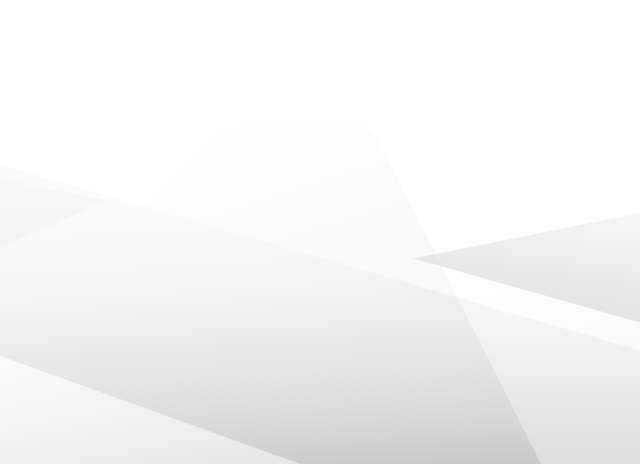
This background is drawn by a WebGL 2 fragment shader. Its source:

```glsl
#version 300 es
precision highp float;
// Pale overlapping paper-like planes with soft grey gradients on white.
uniform vec2 u_resolution;
out vec4 fragColor;

// Smooth coverage of the half plane to the left of the line from a to b.
float leftOf(vec2 p, vec2 a, vec2 b) {
    vec2 along = b - a, offset = p - a;
    float side = along.x * offset.y - along.y * offset.x;
    return clamp(side / fwidth(side) + 0.5, 0.0, 1.0);
}

void main() {
    vec2 p = gl_FragCoord.xy / u_resolution;
    float depth = 1.0 - p.y;

    // Shared edges of the large planes
    float belowSlope = leftOf(p, vec2(1.0, 0.245), vec2(0.0, 0.645));
    float westOfFold = leftOf(p, vec2(0.846, 0.0), vec2(0.592, 0.695));
    float aboveCorner = leftOf(p, vec2(0.0, 0.233), vec2(0.469, 0.0));

    // White ground, dimming slightly in the strip at the right
    float shade = 1.0 - 0.022 * smoothstep(0.55, 0.78, depth) * smoothstep(0.65, 1.0, p.x);

    // Faint upright plane whose tone grows diagonally out of the white
    float bloom = clamp((depth - 0.25 + 0.45 * (p.x - 0.33)) / 0.48, 0.0, 1.0);
    shade = mix(shade, 0.996 - 0.021 * bloom, westOfFold * smoothstep(0.735, 0.715, p.y)
          * smoothstep(0.0, 0.06, p.x - 0.22 - 0.656 * (p.y - 0.57)));

    // Pale sliver under the top of the slope at the left
    float rightPlane = 0.972 - 0.1 * smoothstep(0.6, 1.05, depth);
    shade = mix(shade, rightPlane, belowSlope * (1.0 - westOfFold));

    // Broad central plane, darkest toward the lower right
    float fall = max(depth - 0.4 + 0.08 * (p.x - 0.45), 0.0) / 0.6;
    float centre = 0.982 - 0.03 * fall - 0.148 * fall * fall;
    shade = mix(shade, centre, belowSlope * westOfFold);

    // Lower left corner plane
    float corner = 0.992 - 0.24 * max(depth - 0.76, 0.0) - 0.06 * p.x;
    shade = mix(shade, corner, 1.0 - aboveCorner);

    // Small wedge at the left border
    float wedge = leftOf(p, vec2(0.167, 0.568), vec2(0.0, 0.615))
                * leftOf(p, vec2(0.0, 0.466), vec2(0.167, 0.568));
    shade = mix(shade, 0.967 - 0.08 * (depth - 0.4), wedge);

    // Pointed wedge at the right border
    vec2 tip = vec2(0.646, 0.443);
    float blade = leftOf(p, vec2(1.0, 0.541), tip) * leftOf(p, tip, vec2(1.0, 0.305));
    float bladeShade = 0.915 + 0.06 * (p.x - tip.x) - 0.32 * (depth - 0.557);
    shade = mix(shade, bladeShade - 0.012 * westOfFold, blade);

    fragColor = vec4(vec3(shade), 1.0);
}
```
